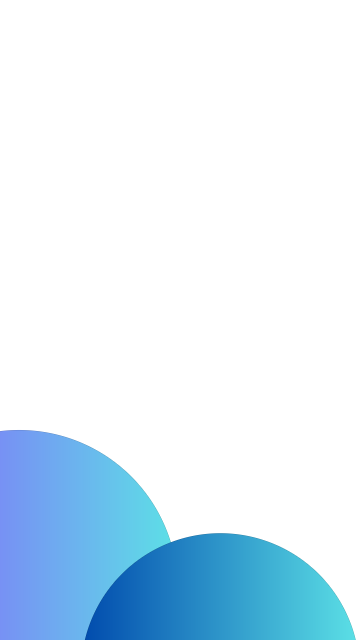
A Shadertoy shader for this background:

```glsl
// Two overlapping discs rise from the lower edge of a white page.
// Each disc is a circle distance function filled with a left-to-right gradient
// that spans its diameter, with a smooth edge and a faint darker rim.

// Lengths are in canvas widths; the origin is at the lower left.
const vec3  PAGE_WHITE   = vec3(1.0);
const vec3  VIOLET       = vec3(0.549, 0.322, 1.0);
const vec3  DEEP_BLUE    = vec3(0.0, 0.29, 0.678);
const vec3  AQUA         = vec3(0.361, 0.882, 0.902);

const vec2  BACK_CENTER  = vec2(0.053, 0.1424);
const float BACK_RADIUS  = 0.441;
const vec2  FRONT_CENTER = vec2(0.612, -0.0903);
const float FRONT_RADIUS = 0.387;

const float RIM_WIDTH    = 0.0025;
const float RIM_STRENGTH = 0.18;

float circleDistance(vec2 p, vec2 center, float radius) {
    return length(p - center) - radius;
}

// Lays one gradient disc over the colour below it.
vec3 paintDisc(vec3 below, vec2 p, vec2 center, float radius,
               vec3 leftColor, vec3 rightColor, float pixel) {
    float d = circleDistance(p, center, radius);
    float across = clamp((p.x - center.x) / (2.0 * radius) + 0.5, 0.0, 1.0);
    vec3 fill = mix(leftColor, rightColor, across);

    // Thin shade just inside the edge
    float rim = smoothstep(-RIM_WIDTH, 0.0, d);
    fill *= 1.0 - RIM_STRENGTH * rim;

    float coverage = clamp(0.5 - d / pixel, 0.0, 1.0);
    return mix(below, fill, coverage);
}

void mainImage(out vec4 fragColor, in vec2 fragCoord) {
    vec2 p = fragCoord / iResolution.x;
    float pixel = 1.0 / iResolution.x;

    // Back to front
    vec3 color = PAGE_WHITE;
    color = paintDisc(color, p, BACK_CENTER, BACK_RADIUS, VIOLET, AQUA, pixel);
    color = paintDisc(color, p, FRONT_CENTER, FRONT_RADIUS, DEEP_BLUE, AQUA, pixel);

    fragColor = vec4(color, 1.0);
}
```
